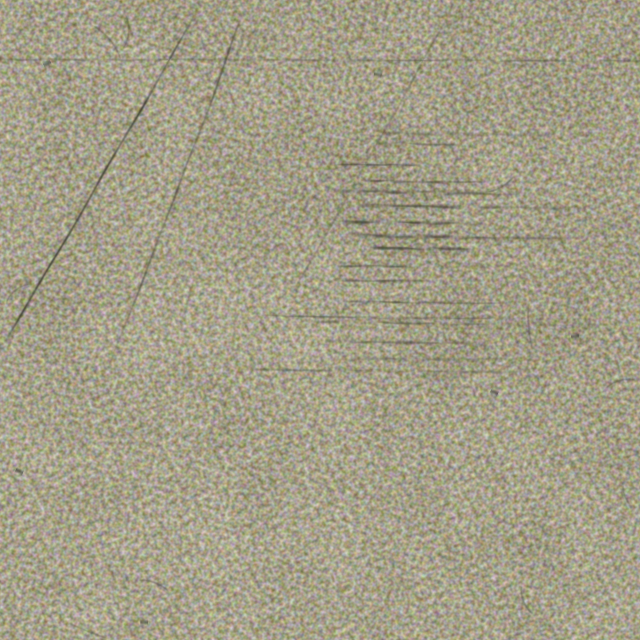
Give the GLSL for this texture, as a WebGL 1 fragment shader.

```glsl
precision highp float;
uniform vec2 u_resolution;

const vec3 BASE = vec3(0.657, 0.637, 0.547);
const vec3 INK = vec3(0.20, 0.20, 0.16);
const vec3 STAIN = vec3(0.42, 0.33, 0.16);
const vec3 RED_GREEN = vec3(0.085, -0.07, 0.03);
const vec3 YELLOW_BLUE = vec3(-0.02, -0.02, 0.19);
const float GRAIN_SCALE = 125.0;
const float FINE_SCALE = 215.0;
const float CHROMA_SCALE = 110.0;
const float GRAIN_CONTRAST = 0.20;
const float FINE_CONTRAST = 0.13;
const float TONE_CONTRAST = 0.035;
const float LINE_WIDTH = 0.0022;
const int SCRATCHES = 3;
const int STREAKS = 17;
const int FIBRES = 16;
const float TAU = 6.2831853;

float hash(vec2 p) {
  vec3 q = fract(p.xyx * 0.1031);
  q += dot(q, q.yzx + 33.33);
  return fract((q.x + q.y) * q.z);
}

float cornerSlope(vec2 cell, vec2 offset) {
  float angle = TAU * hash(cell);
  return dot(vec2(cos(angle), sin(angle)), offset);
}

float gradientNoise(vec2 p) {
  vec2 i = floor(p), f = fract(p);
  vec2 u = f * f * f * (f * (f * 6.0 - 15.0) + 10.0);
  vec2 e = vec2(1.0, 0.0);
  float low = mix(cornerSlope(i, f), cornerSlope(i + e, f - e), u.x);
  float high = mix(cornerSlope(i + e.yx, f - e.yx), cornerSlope(i + 1.0, f - 1.0), u.x);
  return mix(low, high, u.y);
}

vec2 rotate(vec2 p, float angle) {
  float c = cos(angle), s = sin(angle);
  return vec2(c * p.x + s * p.y, c * p.y - s * p.x);
}

// Soft stroke around a centre, tapered at its ends and bent as a parabola
float stroke(vec2 p, vec2 centre, float angle, float halfLength, float bend, float width) {
  vec2 q = rotate(p - centre, angle);
  float across = (q.y - bend * q.x * q.x) / max(width, 0.7 / u_resolution.y);
  float along = 1.0 - smoothstep(0.75, 1.0, abs(q.x) / halfLength);
  return exp(-across * across) * along;
}

vec3 paperGrain(vec2 p) {
  float luma = GRAIN_CONTRAST * gradientNoise(rotate(p, 0.5) * GRAIN_SCALE + 40.0)
             + FINE_CONTRAST * gradientNoise(rotate(p, 1.1) * FINE_SCALE + 90.0)
             + TONE_CONTRAST * (gradientNoise(p * 5.0 + 7.0) + gradientNoise(p * 16.0 + 31.0));
  float redGreen = gradientNoise(rotate(p, 0.8) * CHROMA_SCALE + 150.0)
                 + 0.6 * gradientNoise(rotate(p, 0.3) * FINE_SCALE + 210.0);
  float yellowBlue = gradientNoise(rotate(p, 0.2) * CHROMA_SCALE + 260.0)
                   + 0.6 * gradientNoise(rotate(p, 0.9) * FINE_SCALE + 330.0);
  float shade = 0.02 * smoothstep(0.5, 1.6, p.x + p.y);
  return BASE + luma - shade + RED_GREEN * redGreen + YELLOW_BLUE * yellowBlue;
}

// Long slanted scratches
float scratchInk(vec2 p) {
  float ink = 0.0;
  for (int i = 0; i < SCRATCHES; i++) {
    float n = float(i);
    vec2 top = vec2(0.32 + n * (0.128 * n - 0.058), 1.0);
    vec2 foot = vec2(n * (0.05 * n + 0.125) - 0.005, 0.44 + n * (0.06 * n - 0.08));
    vec2 span = top - foot;
    float wear = smoothstep(-0.6, 0.3, gradientNoise(vec2(p.y * 22.0, n * 9.0 + 0.4)));
    float wobble = 0.003 * gradientNoise(vec2(p.y * 9.0, n * 5.0 + 0.3));
    float line = stroke(p + vec2(wobble, 0.0), 0.5 * (top + foot), atan(span.y, span.x),
                        0.5 * length(span), 0.03, LINE_WIDTH);
    ink = max(ink, line * mix(0.45, 1.0, wear) * (0.68 - 0.22 * n));
  }
  return ink;
}

// Worn horizontal rubbing, dense right of the middle, and one full-width line
float streakInk(vec2 p) {
  float wear = smoothstep(-0.35, 0.35, gradientNoise(p * vec2(24.0, 130.0) + 17.0));
  float fade = mix(1.0, 0.5, smoothstep(0.66, 0.82, p.x));
  float ink = 0.32 * stroke(p, vec2(0.5, 0.906), -0.002, 0.8, 0.0, LINE_WIDTH);
  for (int i = 0; i < STREAKS; i++) {
    float n = float(i);
    float pick = hash(vec2(n, 3.0));
    float y = mix(0.80, 0.40, (n + 0.8 * hash(vec2(n, 11.0))) / float(STREAKS));
    float start = 0.49 + 0.10 * hash(vec2(n, 23.0)) - 0.13 * step(0.84, pick);
    float halfLength = mix(0.06, 0.28, pick * pick);
    float dense = exp(-pow((y - 0.65) / 0.11, 2.0));
    float line = stroke(p, vec2(start + halfLength, y), -0.012, halfLength, 0.03,
                        LINE_WIDTH * mix(0.9, 1.5, hash(vec2(n, 37.0))));
    ink = max(ink, line * fade * mix(0.34, 0.62, dense));
  }
  return ink * mix(0.25, 1.0, wear);
}

// Scattered curled fibres, every third one a short dark speck
float fibreInk(vec2 p) {
  float ink = 0.0;
  for (int i = 0; i < FIBRES; i++) {
    float n = float(i);
    vec2 centre = vec2(hash(vec2(n, 51.0)), hash(vec2(n, 67.0)));
    float speck = step(mod(n, 3.0), 0.5);
    float halfLength = mix(0.016 + 0.025 * hash(vec2(n, 71.0)), 0.007, speck);
    float bend = 24.0 * (hash(vec2(n, 83.0)) - 0.5);
    float line = stroke(p, centre, TAU * hash(vec2(n, 97.0)), halfLength, bend,
                        LINE_WIDTH * mix(0.9, 1.6, speck));
    ink = max(ink, line * mix(0.27, 0.5, speck));
  }
  return ink;
}

void main() {
  vec2 p = gl_FragCoord.xy / u_resolution;
  vec3 color = paperGrain(p);
  float stain = smoothstep(0.36, 0.62, gradientNoise(p * 42.0 + 61.0));
  color = mix(color, STAIN, 0.22 * stain);
  float ink = max(max(scratchInk(p), streakInk(p)), fibreInk(p));
  gl_FragColor = vec4(mix(color, INK, ink), 1.0);
}
```
